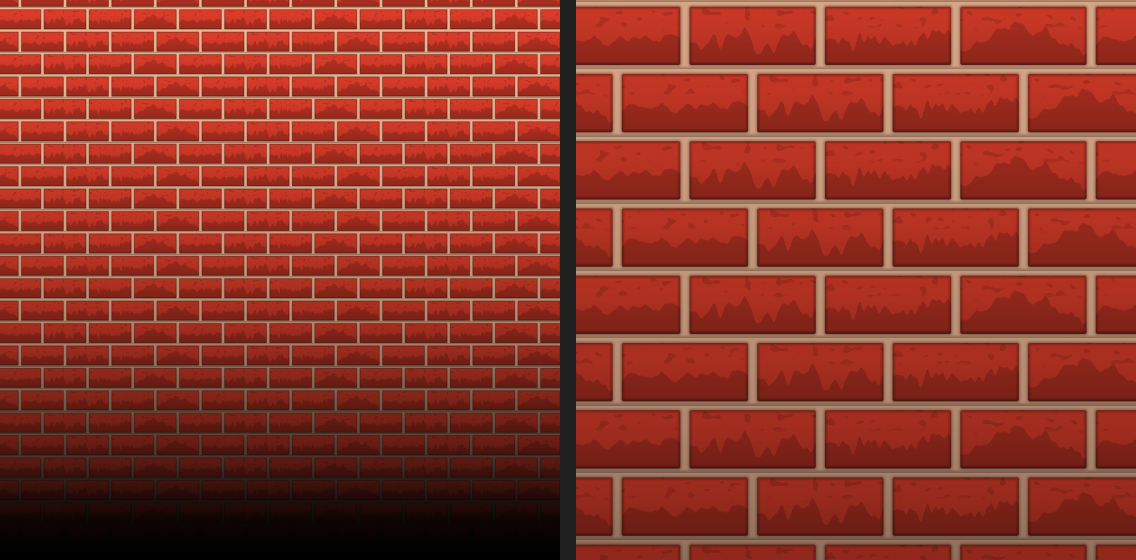
Left, the full canvas; right, a detail of the centre.
A WebGL 2 fragment shader for this texture:

```glsl
#version 300 es
precision highp float;
// Red brick wall in running bond with pale mortar, fading to black at the foot.
uniform vec2 u_resolution;
out vec4 fragColor;

vec2 hashGradient(vec2 cell) {
  vec2 h = vec2(dot(cell, vec2(127.1, 311.7)), dot(cell, vec2(269.5, 183.3)));
  return fract(sin(h) * 43758.55) * 2.0 - 1.0;
}

float gradientNoise(vec2 p) {
  vec2 i = floor(p), f = fract(p);
  vec2 s = f * f * (3.0 - 2.0 * f), e = vec2(1.0, 0.0);
  float low = mix(dot(hashGradient(i), f), dot(hashGradient(i + e), f - e), s.x);
  float high = mix(dot(hashGradient(i + e.yx), f - e.yx),
                   dot(hashGradient(i + e.xx), f - e.xx), s.x);
  return mix(low, high, s.y);
}

float roundedBox(vec2 p, vec2 halfSize, float radius) {
  vec2 d = abs(p) - halfSize + radius;
  return length(max(d, 0.0)) + min(max(d.x, d.y), 0.0) - radius;
}

// Height of the dark stain; four silhouettes: low bumps, spikes, hill, ripples.
float stainHeight(float x, float kind) {
  float bumps = gradientNoise(vec2(x * 4.0, kind * 7.3 + 0.4));
  float jags = gradientNoise(vec2(x * 10.0, kind * 3.7 + 0.6));
  float spiky = kind < 2.0 ? 0.75 : 0.3;
  float hill = kind == 2.0 ? 0.55 - 0.95 * abs(x + 0.05) : 0.0;
  return -0.12 + 0.55 * bumps + spiky * jags + hill;
}

vec3 brickFace(vec2 q, float kind, float row, vec2 soft) {
  float stain = smoothstep(-soft.y, soft.y, stainHeight(q.x, kind) - q.y);
  // Flecks gather along the upper edge, and differ a little between rows.
  float fleck = gradientNoise(vec2(q.x * 6.0 + kind * 9.0, q.y * 4.5 + kind * 5.0))
              + 0.2 * gradientNoise(q * vec2(11.0, 5.0) + row * 3.1);
  fleck = smoothstep(0.2, 0.28, fleck) * smoothstep(0.05, 0.45, q.y);
  vec3 red = mix(vec3(0.85, 0.235, 0.16), vec3(0.70, 0.19, 0.13), max(stain, 0.7 * fleck));
  return red * mix(0.92, 1.03, smoothstep(-1.0, 0.6, q.y));
}

void main() {
  vec2 uv = gl_FragCoord.xy / u_resolution.y;
  float pixel = 1.0 / u_resolution.y;

  // Rows counted from the top, every other one shifted by half a brick.
  vec2 cellSize = vec2(0.0806, 0.04003);
  float down = (1.0 - uv.y) / cellSize.y - 0.36;
  float row = floor(down);
  float across = uv.x / cellSize.x - 0.94 - 0.5 * mod(row, 2.0);
  float kind = mod(floor(across), 4.0);
  vec2 p = vec2(fract(across) - 0.5, 0.5 - fract(down)) * cellSize;

  vec2 halfBrick = vec2(0.0376, 0.0174);
  float d = roundedBox(p, halfBrick, 0.0013);
  float inside = 1.0 - smoothstep(-0.7 * pixel, 0.7 * pixel, d);

  // Brick with darkened rim, deeper along the lower edge.
  vec3 brick = brickFace(p / halfBrick, kind, row, pixel / halfBrick);
  brick *= mix(0.72, 1.0, smoothstep(0.0, 0.0024, -d));
  brick *= mix(0.85, 1.0, smoothstep(-0.0174, -0.0145, p.y));

  // Mortar, shaded beneath each course and dimmer low on the wall.
  vec3 mortar = vec3(0.95, 0.73, 0.59) * mix(0.80, 1.0, smoothstep(0.0, 0.002, d));
  mortar *= mix(0.72, 1.0, smoothstep(-0.0202, -0.0172, p.y));
  mortar *= mix(0.5, 1.0, smoothstep(0.0, 0.45, uv.y));

  // Light falls off towards the ground, turning slightly warmer.
  float light = 1.04 * (1.0 - exp(-2.9 * uv.y)) * smoothstep(-0.05, 0.2, uv.y);
  vec3 color = mix(mortar, brick, inside) * light;
  fragColor = vec4(color, 1.0);
}
```
